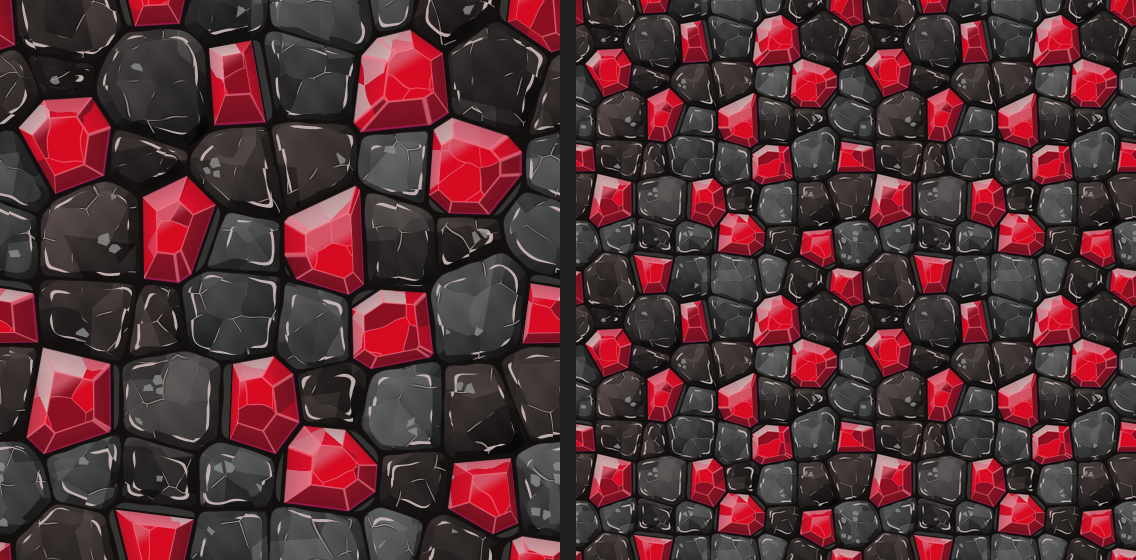
Left: one tile. Right: repeated 2 by 2.
Reproduce this texture procedurally as a Shadertoy shader.

```glsl
// Dark cracked stones packed with faceted red gems, on a wrapping 7 x 7 grid.
// A weighted Voronoi diagram gives the blocks; distances to their edges shape
// the gem facets and stone bevels, and finer cells give shards and cracks.

const float N = 7.0;
const float TAU = 6.2831853;
const vec2 LIGHT = vec2(-0.53, 0.85);

vec2 hash2(vec2 c) {
    return fract(sin(vec2(dot(c, vec2(127.1, 311.7)), dot(c, vec2(269.5, 183.3)))) * 43758.5);
}

// Exact whole-number wrap of a cell index
vec2 wrap(vec2 c, float period) { return floor(mod(c + 0.5, period)); }

// Layered sines that repeat over the unit square
float waves(vec2 uv) {
    vec2 q = uv * TAU;
    return (sin(5.0 * q.x + 3.0 * q.y + 2.0 * sin(4.0 * q.y))
          + sin(9.0 * q.y - 7.0 * q.x + 2.0 * sin(6.0 * q.x))
          + sin(17.0 * q.x + 13.0 * q.y)) / 3.0;
}

// Wrapping cellular noise: x = distance to border, y and z = random per cell
vec3 shards(vec2 p, float period) {
    float d1 = 9.0, d2 = 9.0;
    vec2 s1 = vec2(0.0), s2 = vec2(1.0), id = vec2(0.0);
    for (int j = -1; j <= 1; j++)
    for (int i = -1; i <= 1; i++) {
        vec2 c = floor(p) + vec2(i, j);
        vec2 s = c + 0.1 + 0.8 * hash2(wrap(c, period) + 3.0);
        float d = dot(p - s, p - s);
        if (d < d1) { d2 = d1; s2 = s1; d1 = d; s1 = s; id = wrap(c, period); }
        else if (d < d2) { d2 = d; s2 = s; }
    }
    return vec3((d2 - d1) / (2.0 * max(length(s2 - s1), 0.05)), hash2(id + 41.0));
}

bool isGem(vec2 id) {
    float k = mod(id.x + 3.0 * id.y + 0.5, N);
    return k < 1.0 || abs(k - 2.5) < 0.5;
}

// Block centre in xy, weight in z
vec3 site(vec2 c) {
    vec2 id = wrap(c, N);
    float weight = isGem(id) ? 0.25 : 0.46 * hash2(id + 9.0).x;
    return vec3(c + 0.5 + vec2(0.6, 0.4) * (hash2(id) - 0.5), weight);
}

float power(vec2 p, vec3 s) { return dot(p - s.xy, p - s.xy) - s.z; }

vec3 gemColor(float level, float crease, float lit, float slope, vec3 shard, vec2 rnd) {
    float tone = lit + 0.8 * (shard.y - 0.5);
    vec3 crown = mix(vec3(0.48, 0.07, 0.13), vec3(0.79, 0.06, 0.15), smoothstep(-0.3, 0.1, tone));
    crown = mix(crown, vec3(0.82, 0.38, 0.45), smoothstep(0.5, 0.65, tone));
    crown = mix(crown, vec3(0.77, 0.63, 0.64), smoothstep(0.7, 0.95, tone));
    vec3 table = mix(vec3(0.84, 0.04, 0.13), vec3(0.54, 0.06, 0.13), step(0.72, shard.y));
    table = mix(table, vec3(0.82, 0.38, 0.44), 0.85 * smoothstep(0.12, 0.32, slope + 0.2 * (shard.z - 0.5)));
    float rise = level - 0.3 - 0.2 * rnd.y;
    vec3 col = rise > 0.0 ? table : crown * (0.92 + 0.35 * level);
    // Pale seams between facets, magenta rim on the shaded side
    float seam = min(abs(rise) * 0.45, rise > 0.0 ? shard.x * 0.4 + 0.003 : crease * 0.4);
    col = mix(col, vec3(0.93, 0.48, 0.54), 0.65 * (1.0 - smoothstep(0.004, 0.012, seam)));
    float rim = (1.0 - smoothstep(0.02, 0.05, level)) * smoothstep(0.1, -0.5, lit);
    return mix(col, vec3(0.72, 0.12, 0.42), 0.6 * rim);
}

vec3 stoneColor(vec2 uv, float d, float lit, float slope, vec3 shard, vec2 rnd) {
    vec3 tint = mix(vec3(0.215, 0.185, 0.183), vec3(0.275, 0.28, 0.277), smoothstep(0.25, 0.6, rnd.x));
    // Broad flat planes under smaller ones, lit from the upper left
    vec3 plane = shards(uv * 7.0 + floor(rnd.yx * 7.0) + 0.4, 7.0);
    float tone = 0.56 + 0.34 * smoothstep(0.3, 0.6, plane.y) + 0.42 * shard.y;
    vec3 col = tint * (tone + 0.4 * slope + 0.1 * waves(uv + rnd));
    // Chipped bevel, stepped from shard to shard, with a tapering bright edge
    float bevel = d - 0.045 - 0.1 * shard.z - 0.025 * waves(uv + rnd.yx);
    col *= mix(0.72 + 0.22 * lit, 1.0, smoothstep(-0.008, 0.008, bevel));
    float width = 0.021 * smoothstep(-0.25, 0.5, waves(uv.yx + rnd.yx));
    float edge = smoothstep(0.0, 0.008, width - abs(bevel));
    // Partial cracks with a shadow beside the light line
    float broken = smoothstep(0.1, 0.4, waves(uv.yx + rnd));
    col *= 1.0 - 0.4 * broken * (1.0 - smoothstep(0.02, 0.06, shard.x));
    float crack = broken * (1.0 - smoothstep(0.008, 0.022, shard.x));
    col = mix(col, vec3(0.78, 0.70, 0.70), max(0.95 * edge, 0.7 * crack) * step(0.025, d));
    // Small pale chips
    vec3 chip = shards(uv * 49.0 + floor(rnd * 49.0), 49.0);
    float flake = step(0.955, chip.y) * smoothstep(0.12, 0.17, chip.x) * step(0.13, d);
    return mix(col, vec3(0.54, 0.55, 0.54), 0.8 * flake);
}

vec3 wall(vec2 uv) {
    vec2 p = uv * N, cell = vec2(0.0);
    float best = 99.0;
    for (int j = -2; j <= 2; j++)
    for (int i = -2; i <= 2; i++) {
        vec2 c = floor(p) + vec2(i, j);
        float d = power(p, site(c));
        if (d < best) { best = d; cell = c; }
    }
    // Rounded edge distance for stones; cone from apex to edges for gem facets
    vec3 home = site(cell);
    vec2 id = wrap(cell, N), rnd = hash2(id + 23.0), facing = vec2(0.0, 1.0);
    vec2 apex = home.xy + 0.3 * (rnd - 0.5);
    float sum = 0.0, level = 99.0, next = 99.0;
    for (int j = -2; j <= 2; j++)
    for (int i = -2; i <= 2; i++) {
        if (i == 0 && j == 0) continue;
        vec2 c = cell + vec2(i, j);
        vec3 s = site(c);
        float span = length(s.xy - home.xy);
        float m = (power(p, s) - power(p, home)) / (2.0 * span);
        float reach = (power(apex, s) - power(apex, home)) / (2.0 * span);
        float inset = 0.035 + 0.1 * step(0.78, hash2(id + 17.0 * wrap(c, N)).x);
        float f = (m - inset) / max(reach - inset, 0.08);
        sum += exp(-28.0 * m);
        if (f < level) { next = level; level = f; facing = (s.xy - home.xy) / span; }
        else next = min(next, f);
    }
    float lit = dot(facing, LIGHT), slope = dot(p - home.xy, LIGHT);
    float d = -log(sum) / 28.0 - 0.02 + 0.013 * waves(uv);
    vec3 shard = shards(uv * 14.0 + floor(rnd * 14.0) + 0.08 * waves(uv), 14.0);
    vec3 gap = vec3(0.075, 0.058, 0.055);
    vec3 stone = stoneColor(uv, d, lit, slope, shard, rnd);
    if (!isGem(id)) return mix(gap, stone, smoothstep(-0.008, 0.008, d));
    // A gem sits with a black outline in a dark stone bed
    vec3 bed = mix(gap, vec3(0.2, 0.2, 0.195), smoothstep(0.0, 0.015, d) * step(level, -0.08));
    vec3 gem = gemColor(level, next - level, lit, slope, shard, rnd);
    return mix(bed, gem, smoothstep(-0.015, 0.015, level));
}

void mainImage(out vec4 fragColor, in vec2 fragCoord) {
    // Four samples smooth the facet edges
    vec3 col = vec3(0.0);
    for (int k = 0; k < 4; k++) {
        vec2 offset = vec2(k % 2, k / 2) * 0.5 - 0.25;
        // Half a cell of shift lets the canvas edges cross blocks, not gaps
        col += wall(fract((fragCoord + offset) / iResolution.xy + 0.5 / N));
    }
    fragColor = vec4(col / 4.0, 1.0);
}
```
